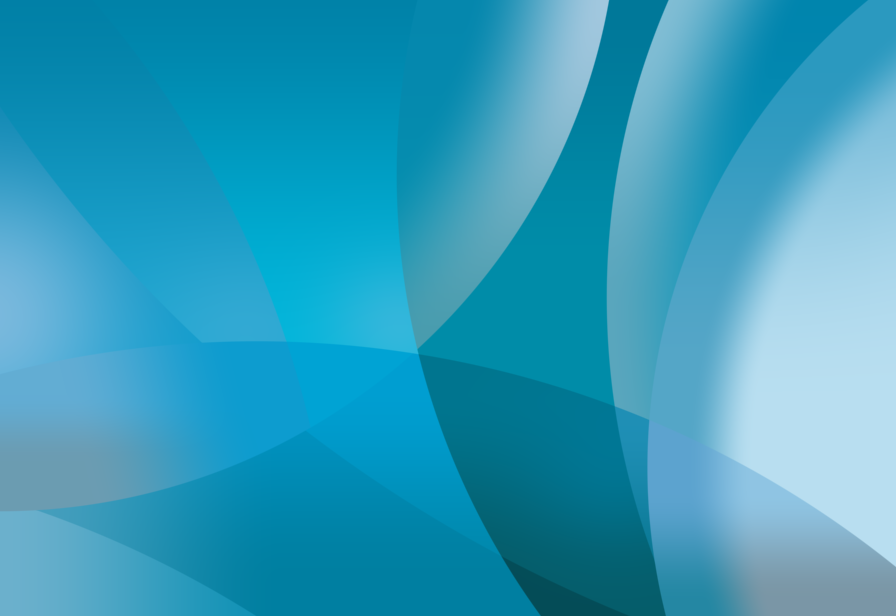
Give the GLSL for this background, as a Shadertoy shader.

```glsl
const vec3 DEEP = vec3(0.0, 0.50, 0.65);
const vec3 CYAN = vec3(0.0, 0.71, 0.855);
const vec3 AZURE = vec3(0.0, 0.64, 0.83);
const vec3 TEAL = vec3(0.0, 0.55, 0.66);
const vec3 SHADE = vec3(0.02, 0.36, 0.41);
const vec3 MIST = vec3(0.50, 0.73, 0.87);
const vec3 GREY = vec3(0.44, 0.61, 0.69);
const vec3 SILVER = vec3(0.63, 0.78, 0.87);
const vec3 ICE = vec3(0.72, 0.87, 0.94);

float circle(vec2 p, vec2 center, float radius) {
    return length(p - center) - radius;
}

float inside(float dist, float soft) {
    return 1.0 - smoothstep(-soft, soft, dist);
}

float glow(vec2 p, vec2 center, vec2 size) {
    vec2 q = (p - center) / size;
    return exp(-dot(q, q));
}

vec3 ramp(vec3 low, vec3 high, float from, float to, float t) {
    return mix(low, high, smoothstep(from, to, t));
}

// Left backdrop with its two crossing veils
vec3 backdrop(vec2 p, float leftVeil, float diagonal) {
    vec3 color = ramp(CYAN, DEEP, 0.42, 1.08, p.y);
    color = mix(color, MIST, 0.40 * glow(p, vec2(0.65, 0.47), vec2(0.12, 0.11)));
    vec3 veil = ramp(vec3(0.12, 0.65, 0.82), DEEP, 0.42, 1.05, p.y);
    veil = mix(veil, MIST, 0.20 * glow(p, vec2(0.40, 0.47), vec2(0.15, 0.13)));
    vec3 wedge = ramp(vec3(0.05, 0.61, 0.80), vec3(0.02, 0.52, 0.69), 0.4, 0.85, p.y);
    wedge = mix(wedge, MIST, 0.95 * glow(p, vec2(-0.02, 0.49), vec2(0.22, 0.23)));
    veil = mix(wedge, veil, diagonal);
    return mix(color, veil, leftVeil);
}

// Low dome seen through the left veils
vec3 leftDome(vec2 p, float bowl, float leftVeil, float diagonal, float corner) {
    vec3 upper = mix(AZURE, vec3(0.05, 0.61, 0.81), leftVeil);
    vec3 mist = ramp(GREY, vec3(0.40, 0.68, 0.83), 0.25, 0.36, p.y);
    float haze = 1.0 - smoothstep(0.12, 0.42, p.x + 0.25 * (p.y - 0.3));
    upper = mix(upper, mist, 0.95 * haze * leftVeil);
    vec3 lower = ramp(vec3(0.0, 0.53, 0.67), vec3(0.0, 0.62, 0.82), 0.05, 0.38, p.y);
    lower *= mix(0.94, 1.0, diagonal);
    vec3 pale = vec3(0.27, 0.62, 0.74);
    lower = mix(lower, pale, leftVeil * (1.0 - smoothstep(0.05, 0.46, p.x)));
    vec3 cornerColor = ramp(vec3(0.42, 0.69, 0.80), vec3(0.06, 0.57, 0.71), 0.0, 0.46, p.x);
    lower = mix(lower, cornerColor, corner);
    return mix(lower, upper, bowl);
}

// Dark central sweep and the silver lens at its upper left
vec3 centralSweep(vec2 p, float bowlDist, float dome, float diagonal, float soft) {
    vec3 color = ramp(TEAL, vec3(0.0, 0.47, 0.60), 0.55, 1.0, p.y);
    vec3 low = ramp(SHADE, vec3(0.0, 0.46, 0.56), 0.08, 0.36, p.y);
    low = mix(low, vec3(0.0, 0.48, 0.61), 0.7 * glow(p, vec2(1.0, 0.25), vec2(0.16, 0.14)));
    low *= mix(0.82, 1.0, diagonal);
    color = mix(color, low, dome);
    vec3 lens = ramp(vec3(0.02, 0.57, 0.69), vec3(0.02, 0.53, 0.68), 0.5, 1.0, p.y);
    vec3 sheen = ramp(vec3(0.28, 0.61, 0.68), SILVER, 0.42, 1.0, p.y);
    lens = mix(lens, sheen, smoothstep(-0.22, -0.01, bowlDist));
    return mix(color, lens, inside(bowlDist, soft));
}

// Right band, pale along its outer edge
vec3 rightBand(vec2 p, float dist, float dome) {
    vec3 color = ramp(vec3(0.06, 0.59, 0.73), vec3(0.0, 0.52, 0.68), 0.5, 1.0, p.y);
    vec3 rim = ramp(vec3(0.35, 0.65, 0.74), vec3(0.50, 0.74, 0.83), 0.5, 0.95, p.y);
    color = mix(color, rim, smoothstep(-0.20, 0.0, dist));
    vec3 low = ramp(vec3(0.02, 0.45, 0.55), vec3(0.12, 0.56, 0.71), 0.02, 0.32, p.y);
    return mix(color, low, dome);
}

// Large right disc with a bright inner core
vec3 rightDisc(vec2 p, float dist, float dome) {
    float core = 1.0 - smoothstep(-0.17, -0.065, dist);
    vec3 edge = ramp(vec3(0.33, 0.65, 0.78), vec3(0.17, 0.60, 0.75), 0.4, 0.9, p.y);
    vec3 center = ramp(ICE, vec3(0.44, 0.72, 0.84), 0.35, 1.0, p.y);
    center = mix(center, ICE, 0.4 * (1.0 - smoothstep(-0.45, -0.15, dist)));
    vec3 lowEdge = ramp(vec3(0.14, 0.53, 0.64), vec3(0.36, 0.64, 0.81), 0.02, 0.20, p.y);
    vec3 lowCore = ramp(vec3(0.48, 0.59, 0.65), vec3(0.56, 0.77, 0.89), 0.03, 0.20, p.y);
    return mix(mix(edge, center, core), mix(lowEdge, lowCore, core), dome);
}

void mainImage(out vec4 fragColor, in vec2 fragCoord) {
    vec2 p = fragCoord / iResolution.y;
    float soft = 0.9 / iResolution.y;

    // Circles whose arcs divide the canvas
    float bowlDist = circle(p, vec2(0.0, 1.174), 1.004);
    float bandDist = circle(p, vec2(2.197, 0.517), 1.212);
    float discDist = circle(p, vec2(2.034, 0.241), 0.983);
    float sweep = inside(circle(p, vec2(1.856, 0.716), 1.212), soft);
    float dome = inside(circle(p, vec2(0.417, -1.206), 1.652), soft);
    float leftVeil = inside(circle(p, vec2(-1.068, -0.059), 1.614), soft);
    float diagonal = inside(circle(p, vec2(1.873, 2.097), 2.263), soft);
    float corner = inside(circle(p, vec2(-0.506, -1.458), 1.725), soft);

    // Layers from back to front
    vec3 color = backdrop(p, leftVeil, diagonal);
    vec3 low = leftDome(p, inside(bowlDist, soft), leftVeil, diagonal, corner);
    color = mix(color, low, dome);
    color = mix(color, centralSweep(p, bowlDist, dome, diagonal, soft), sweep);
    color = mix(color, rightBand(p, bandDist, dome), inside(bandDist, soft));
    color = mix(color, rightDisc(p, discDist, dome), inside(discDist, soft));
    fragColor = vec4(color, 1.0);
}
```
